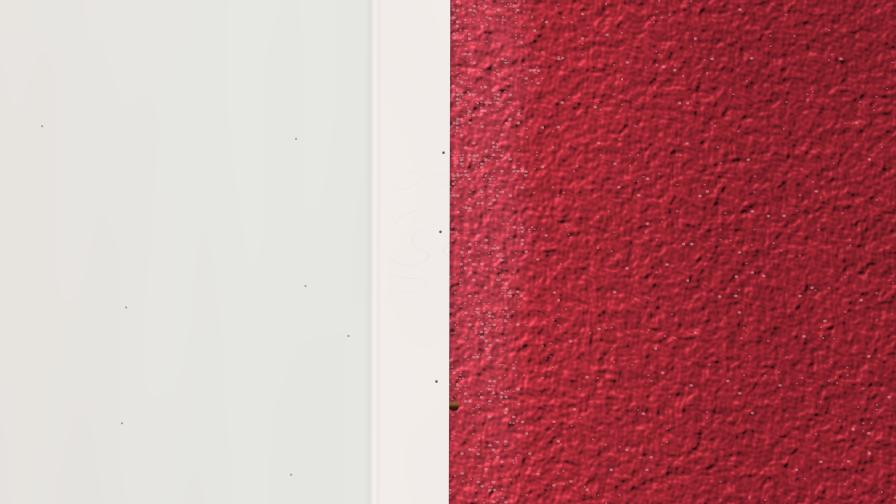
Write a WebGL 2 fragment shader that draws this texture.

```glsl
#version 300 es
precision highp float;
// A smooth off-white panel with a folded trim strip beside rough red plaster.
// The plaster is embossed gradient noise lit from the upper left, with a worn
// band of pale flecks along the trim. Lengths are in canvas heights.
uniform vec2 u_resolution;
out vec4 outColor;

vec2 hash2(vec2 p) {
  vec3 q = fract(p.xyx * vec3(0.1031, 0.1030, 0.0973));
  q += dot(q, q.yzx + 33.33);
  return fract((q.xx + q.yz) * q.zy);
}

float gradientDot(vec2 cell, vec2 offset) {
  float angle = 6.2832 * hash2(cell).x;
  return dot(vec2(cos(angle), sin(angle)), offset);
}

float noise(vec2 p) {
  vec2 i = floor(p), f = fract(p);
  vec2 u = f * f * f * (f * (f * 6.0 - 15.0) + 10.0);
  vec2 e = vec2(1.0, 0.0);
  return mix(mix(gradientDot(i, f), gradientDot(i + e, f - e), u.x),
             mix(gradientDot(i + e.yx, f - e.yx), gradientDot(i + 1.0, f - 1.0), u.x), u.y);
}

// Plaster height: broad lumps, grit and fine grain
float plasterHeight(vec2 p) {
  p += 0.006 * vec2(noise(p * 24.0), noise(p * 24.0 + 41.0));
  return 0.8 * noise(p * 27.0 + 7.0) + noise(p * 58.0 + 19.0) + 0.6 * noise(p * 117.0 + 83.0);
}

// Irregular pale chips, one candidate per grid cell
float flecks(vec2 p, float scale, float density) {
  vec2 cell = floor(p * scale);
  vec2 rnd = hash2(cell + 211.0);
  vec2 offset = fract(p * scale) - 0.35 - 0.3 * rnd;
  float chip = 1.0 - smoothstep(0.15, 0.55, length(offset * vec2(0.8, 1.1)));
  return chip * step(hash2(cell + 57.0).x, density);
}

vec3 panelColor(vec2 p, float px) {
  // Flat sheet, slightly warmer at the left and lower edges
  vec3 sheet = mix(vec3(0.905, 0.893, 0.878), vec3(0.902, 0.902, 0.888), smoothstep(0.0, 0.5, p.x));
  sheet += 0.006 * (p.y - 0.5) + 0.006 * noise(p * vec2(9.0, 1.5));
  vec3 strip = vec3(0.948, 0.927, 0.914) + 0.008 * noise(p * vec2(6.0, 3.0));
  // Fold between sheet and strip: soft shade, then a bright lip
  float fold = 0.743 - 0.002 * (1.0 - p.y);
  vec3 color = mix(sheet, strip, smoothstep(fold - 0.008, fold + 0.004, p.x));
  color -= 0.025 * exp(-pow((p.x - fold + 0.009) / 0.006, 2.0));
  color += 0.018 * exp(-pow((p.x - fold) / 0.004, 2.0));
  color -= 0.018 * exp(-pow((p.x - fold - 0.009) / 0.004, 2.0));
  // Faint scuffs on the strip
  float scuff = abs(noise(p * vec2(11.0, 19.0) + 5.0));
  float scuffArea = smoothstep(0.75, 0.80, p.x) * exp(-pow((p.y - 0.52) / 0.14, 2.0));
  color -= 0.025 * scuffArea * (1.0 - smoothstep(0.0, 0.03, scuff));
  // Sparse dust specks
  for (int i = 0; i < 7; i++) {
    vec2 center = hash2(vec2(float(i) * 3.7 + 2.0, 11.0)) * vec2(0.7, 1.0);
    color -= 0.25 * (1.0 - smoothstep(0.0008, 0.0015 + px, length(p - center)));
  }
  // Dark nicks down the outer edge of the strip
  for (int i = 0; i < 3; i++) {
    vec2 nick = vec2(0.866 + 0.009 * float(i) - 0.001 * float(i * i), 0.243 + 0.297 * float(i));
    nick.y -= 0.07 * step(1.5, float(i)) + 0.07 * step(1.5, float(i));
    color -= 0.55 * (1.0 - smoothstep(0.001, 0.002 + px, length(p - nick)));
  }
  return color;
}

vec3 plasterColor(vec2 p, float edge) {
  float across = p.x - edge;
  float patches = noise(p * vec2(7.0, 5.0) + 3.0);
  // Paint: warm near the trim, darker toward the right and upper right
  vec3 paint = mix(vec3(0.665, 0.165, 0.215), vec3(0.565, 0.130, 0.175), smoothstep(0.1, 0.65, across));
  paint *= 1.0 + 0.05 * patches - 0.05 * smoothstep(0.3, 0.9, across) * p.y;
  // Worn band, fading toward the bottom
  float band = 1.0 - smoothstep(0.10, 0.175, across + 0.03 * patches);
  float wear = band * mix(0.45, 1.0, smoothstep(0.0, 0.4, p.y));
  paint = mix(paint, vec3(0.745, 0.265, 0.330), 0.62 * wear);

  // Emboss toward the light, with darker hollows
  float height = plasterHeight(p);
  float relief = height - plasterHeight(p + vec2(-0.0035, 0.0050));
  float shade = 1.0 + 0.36 * relief + 0.10 * height;
  shade -= 0.30 * smoothstep(0.42, 0.95, -relief);
  vec3 color = paint * clamp(shade, 0.35, 1.4);
  color += vec3(0.05, 0.06, 0.06) * smoothstep(0.25, 0.8, relief);

  // Pale chips, dense in the worn band and rare elsewhere
  float clumps = smoothstep(-0.25, 0.35, noise(p * 17.0 + 29.0));
  float density = 0.006 + 0.20 * wear * clumps + 0.02 * exp(-across * 7.0);
  float chips = max(flecks(p, 125.0, density), 0.7 * flecks(p + 3.1, 190.0, density));
  color = mix(color, vec3(0.86, 0.60, 0.63), 0.65 * chips);
  // Contact shadow beside the trim
  return color * (1.0 - 0.28 * exp(-across / 0.004));
}

void main() {
  float px = 1.0 / u_resolution.y;
  vec2 p = gl_FragCoord.xy / u_resolution * vec2(16.0 / 9.0, 1.0);
  float edge = 0.8905 + 0.003 * p.y;
  vec3 plaster = plasterColor(p, max(min(edge, p.x), 0.0));
  // Small brown snag caught at the trim
  float snag = length((p - vec2(0.901, 0.194)) * vec2(0.8, 1.0)) + 0.004 * noise(p * 150.0);
  vec3 snagColor = mix(vec3(0.20, 0.09, 0.05), vec3(0.55, 0.38, 0.20), smoothstep(0.190, 0.200, p.y));
  plaster = mix(plaster, snagColor, 1.0 - smoothstep(0.007, 0.009 + px, snag));
  vec3 color = mix(panelColor(p, px), plaster, smoothstep(-0.7 * px, 0.7 * px, p.x - edge));
  outColor = vec4(color, 1.0);
}
```
